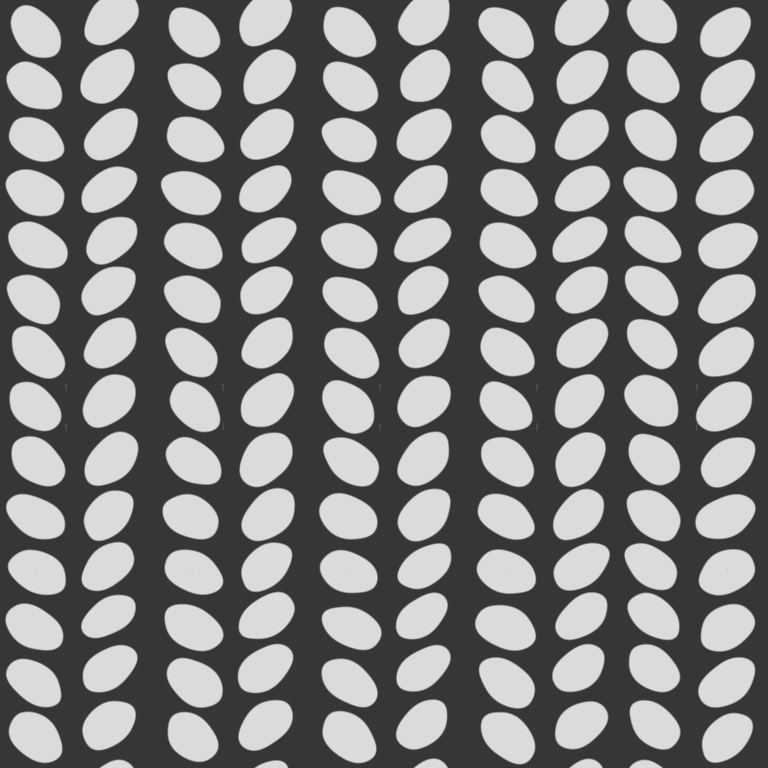
Reproduce this pattern procedurally as a WebGL 2 fragment shader.

```glsl
#version 300 es
precision highp float;
// Columns of pale hand-cut leaves on charcoal: five pairs across, fourteen rows down.
// Each pair leans inward as a chevron; the last pair is mirrored. Layered sines vary
// tilt, size and spacing by row, and a hash varies each leaf and its wobbly outline.

uniform vec2 u_resolution;
out vec4 fragColor;

const vec3 CHARCOAL = vec3(0.21);
const vec3 PALE = vec3(0.86);
const float PAIR_PITCH = 0.2044;
const float ROW_PITCH = 0.0706;
const float ROWS = 14.0;
const float LAST_PAIR = 4.0;

float hash(vec3 id) {
    return fract(sin(dot(id, vec3(12.99, 78.23, 37.72))) * 4375.85);
}

// Signed hash in -1..1
float jitter(vec3 id, float salt) {
    return 2.0 * hash(id + salt * 0.37) - 1.0;
}

mat2 rotation(float angle) {
    float c = cos(angle), s = sin(angle);
    return mat2(c, -s, s, c);
}

// Height of a row, measured downward; rows wrap at the canvas edge
float rowHeight(float row, float side) {
    float i = mod(row, ROWS);
    float sway = side < 0.0 ? 0.0388 + 0.0034 * cos(0.483 * i)
                            : 0.0292 + 0.0059 * sin(i - 1.0);
    return sway + ROW_PITCH * i + floor(row / ROWS);
}

// Leaf centre inside its pair; side is -1 for the left column, +1 for the right
vec2 leafCentre(vec3 id) {
    float drift = 0.0028 * jitter(id, 1.0);
    return vec2(id.z * 0.048 + drift, rowHeight(id.y, id.z));
}

// Approximate distance to an ellipse with a wavering rim
float wobblyEllipse(vec2 p, vec2 axes, vec3 id) {
    float k = length(p / axes);
    float slope = max(length(p / (axes * axes)), 0.001);
    float t = atan(p.y / axes.y, p.x / axes.x);
    float rim = 0.022 * sin(2.0 * t + 6.28 * hash(id + 2.1))
              + 0.026 * sin(3.0 * t + 6.28 * hash(id + 4.3))
              + 0.014 * sin(5.0 * t + 6.28 * hash(id + 6.7));
    return (k - 1.0 - rim) * k / slope;
}

float leaf(vec2 p, vec3 id) {
    float i = mod(id.y, ROWS);
    float tilt, breadth;
    if (id.z < 0.0) {
        tilt = 0.576 + 0.175 * cos(0.952 * i);
        breadth = 0.0264;
    } else {
        float wave = cos(0.898 * (i - 0.5));
        tilt = -0.716 - 0.122 * wave;
        breadth = 0.0261 + 0.002 * wave;
    }
    tilt += 0.06 * jitter(id, 3.0);
    vec2 axes = vec2(0.0394, breadth);
    axes *= 1.0 + 0.04 * vec2(jitter(id, 5.0), jitter(id, 7.0));
    return wobblyEllipse(rotation(tilt) * (p - leafCentre(id)), axes, id);
}

float segment(vec2 p, float halfLength) {
    p.y -= clamp(p.y, -halfLength, halfLength);
    return length(p);
}

float cover(float distance, float softness) {
    return 1.0 - smoothstep(-softness, softness, distance);
}

void main() {
    vec2 uv = gl_FragCoord.xy / u_resolution.y;
    float softness = max(0.0015, 0.7 / u_resolution.y);

    // Find the pair, then move to its own coordinates with y pointing down
    float pair = floor((uv.x + 0.013) / PAIR_PITCH);
    bool mirrored = pair == LAST_PAIR;
    float middle = 0.095 + PAIR_PITCH * pair - (mirrored ? 0.0143 : 0.0);
    vec2 p = vec2(uv.x - middle, 1.0 - uv.y);
    if (mirrored) p.x = -p.x;
    float side = p.x < 0.0 ? -1.0 : 1.0;

    // Nearest leaf among neighbouring rows
    float nearestRow = floor(p.y / ROW_PITCH);
    float d = 1.0;
    for (float step = -1.0; step <= 1.0; step++) {
        d = min(d, leaf(p, vec3(pair, nearestRow + step, side)));
    }
    vec3 color = mix(CHARCOAL, PALE, cover(d, softness));

    // Faint wear: two hairline ticks beside one row, a dark speck in another
    vec2 tick = p - vec2(-0.009, rowHeight(7.0, -1.0));
    tick.y = abs(tick.y) - 0.026;
    color = mix(color, PALE, 0.3 * cover(segment(tick, 0.004) - 0.0004, softness));
    vec2 speck = p - vec2(-0.049, rowHeight(10.0, -1.0) - 0.003);
    color = mix(color, CHARCOAL, 0.25 * cover(length(speck) - 0.0006, softness));

    fragColor = vec4(color, 1.0);
}
```
